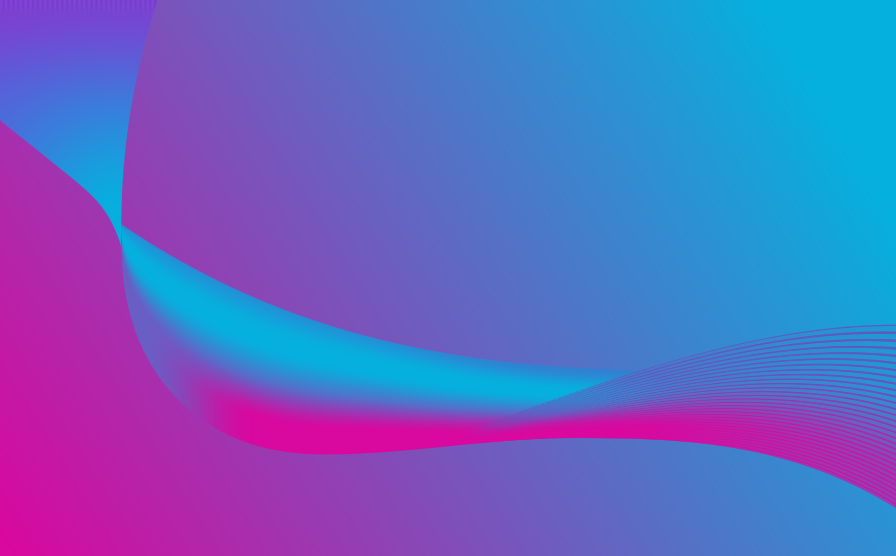
A Shadertoy shader for this background:

```glsl
const vec3 MAGENTA = vec3(0.85, 0.03, 0.62);
const vec3 CYAN = vec3(0.02, 0.69, 0.87);
const vec3 VIOLET = vec3(0.41, 0.37, 0.77);

// Cubic through points a and b with the given end slopes, flat outside
float curve(float x, vec2 a, vec2 b, float slopeA, float slopeB) {
    float span = b.x - a.x;
    float t = clamp((x - a.x) / span, 0.0, 1.0);
    float s = 1.0 - t;
    return mix(a.y, b.y, t * t * (3.0 - 2.0 * t))
         + span * t * s * (slopeA * s - slopeB * t);
}

// Antialiased coverage of the side where d is positive
float edge(float d) {
    return clamp(0.5 + d / max(fwidth(d), 1e-5), 0.0, 1.0);
}

float ribbonTop(float x) {
    float tail = max(x - 5.45, 0.0);
    return curve(x, vec2(1.04, 1.92), vec2(5.45, 3.17), 0.68, 0.03) + 0.12 * tail * tail;
}

float ribbonBottom(float x) {
    float bend = clamp((2.8 - x) / 1.76, 0.0, 1.0);
    float bowl = 2.05 + 1.84 * pow(1.0 - pow(bend, 2.25), 0.445);
    float middle = curve(x, vec2(2.8, 3.89), vec2(4.9, 3.75), 0.0, 0.0);
    float tail = curve(x, vec2(4.9, 3.75), vec2(7.68, 4.35), 0.0, 0.62);
    return x < 2.8 ? bowl : (x < 4.9 ? middle : tail);
}

vec3 wingColor(vec2 p) {
    vec3 base = mix(vec3(0.5, 0.24, 0.82), vec3(0.37, 0.35, 0.85), smoothstep(0.0, 1.0, p.y));
    float threads = sin(p.x * 150.0) * (1.0 - smoothstep(0.0, 0.15, p.y));
    vec2 toPinch = p - vec2(1.04, 1.9);
    return mix(base + 0.02 * threads, CYAN, exp(-0.9 * dot(toPinch, toPinch)));
}

vec3 ribbonColor(float x, float v) {
    v -= 0.12 * smoothstep(3.0, 5.0, x);
    vec3 c = mix(vec3(0.2, 0.5, 0.82), CYAN, smoothstep(-0.12, 0.22, v));
    c = mix(c, VIOLET, smoothstep(0.28, 0.65, v));
    return mix(c, MAGENTA, smoothstep(0.52, 0.82, v) * smoothstep(1.2, 2.2, x));
}

void mainImage(out vec4 fragColor, in vec2 fragCoord) {
    // Canvas is 7.68 by 4.76 units, y pointing down
    vec2 size = vec2(7.68, 4.76);
    vec2 p = fragCoord / iResolution.xy * size;
    float diagonal = dot(p, size) / dot(size, size);
    p.y = size.y - p.y;

    // Diagonal backdrop
    vec3 col = mix(MAGENTA, CYAN, clamp((diagonal - 0.01) / 0.88, 0.0, 1.0));

    // Upper left wing
    float wingBottom = 1.03 + 0.8 * p.x + 0.25 * pow(p.x / 1.04, 10.0);
    float rise = max(1.0 - p.y / 1.92, 0.0);
    float wing = edge(wingBottom - p.y) * edge(1.04 + 0.31 * rise * rise - p.x);
    col = mix(col, wingColor(p), wing);

    // Fan outline
    float top = ribbonTop(p.x);
    float bottom = ribbonBottom(p.x);
    float fanTop = curve(p.x, vec2(4.0, 3.69), vec2(7.68, 2.78), -0.36, 0.0);
    float belowBottom = edge(bottom - p.y);
    float fan = edge(p.y - fanTop) * belowBottom * smoothstep(3.9, 4.4, p.x);

    // Main ribbon, dissolving beneath the fan
    float v = (p.y - top) / max(bottom - top, 0.01);
    float ribbon = edge(p.y - top) * belowBottom * edge(p.x - 1.04);
    ribbon *= 1.0 - smoothstep(4.3, 6.2, p.x) * fan;
    ribbon *= mix(edge(fanTop - p.y), 1.0, max(fan, 1.0 - smoothstep(5.3, 5.5, p.x)));
    col = mix(col, ribbonColor(p.x, v), ribbon);

    // Fan glow and threads, closer together toward the bottom
    float f = clamp((p.y - fanTop) / max(bottom - fanTop, 0.01), 0.0, 1.0);
    float glow = smoothstep(0.35, 0.85, f) * mix(1.0, 0.55, smoothstep(5.0, 7.68, p.x));
    vec3 threadColor = mix(vec3(0.42, 0.3, 0.73), MAGENTA, smoothstep(0.2, 0.85, f));
    float phase = 22.0 * (f + 0.4 * f * f);
    float blur = fwidth(phase);
    float offset = abs(fract(phase + 0.5) - 0.5);
    float thread = 1.0 - smoothstep(0.17 - 0.5 * blur, 0.17 + 0.5 * blur, offset);
    thread = mix(thread, 0.4, smoothstep(0.4, 0.9, blur));
    col = mix(col, threadColor, fan * 0.12);
    col = mix(col, MAGENTA, fan * glow);
    col = mix(col, threadColor, fan * thread * 0.8);

    fragColor = vec4(col, 1.0);
}
```
